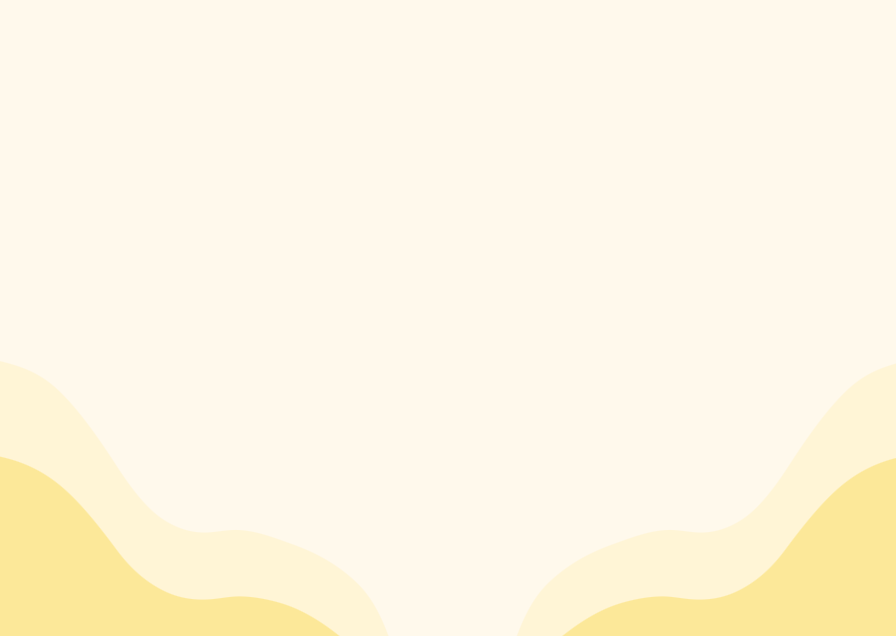
Give the GLSL for this background, as a Shadertoy shader.

```glsl
const vec2 DESIGN_SIZE = vec2(768.0, 546.0);
const vec3 CREAM = vec3(1.00, 0.975, 0.925);
const vec3 PALE_YELLOW = vec3(1.00, 0.96, 0.84);
const vec3 WARM_YELLOW = vec3(0.99, 0.91, 0.60);
const int KNOTS = 9;

// Cubic between two knots, each holding position, height and slope
float hermite(vec3 a, vec3 b, float x) {
    float span = b.x - a.x;
    float t = (x - a.x) / span;
    float s = 1.0 - t;
    return s * s * ((1.0 + 2.0 * t) * a.y + t * span * a.z)
         + t * t * ((3.0 - 2.0 * t) * b.y - s * span * b.z);
}

// Height of a smooth hill, continued as a straight line past its last knot
float hillHeight(vec3 knots[KNOTS], float x) {
    vec3 last = knots[KNOTS - 1];
    float height = last.y + last.z * (x - last.x);
    for (int i = KNOTS - 2; i >= 0; i--) {
        if (x < knots[i + 1].x) height = hermite(knots[i], knots[i + 1], x);
    }
    return height;
}

// Distance from the nearer side, folded around a vertical axis
float foldSides(float x, float axis) {
    return axis - abs(x - axis);
}

// Antialiased coverage of the region where the field is positive
float coverage(float field) {
    return clamp(0.5 + field / max(fwidth(field), 1e-4), 0.0, 1.0);
}

float hillMask(vec3 knots[KNOTS], vec2 p, float axis) {
    return coverage(hillHeight(knots, foldSides(p.x, axis)) - p.y);
}

void mainImage(out vec4 fragColor, in vec2 fragCoord) {
    vec2 p = fragCoord / iResolution.xy * DESIGN_SIZE;

    // Hill outlines: position, height, slope
    vec3 backHill[KNOTS] = vec3[KNOTS](
        vec3(0, 236, -0.25), vec3(50, 211, -0.95), vec3(100, 146, -1.55),
        vec3(140, 100, -0.65), vec3(180, 89, 0.08), vec3(200, 91, 0.03),
        vec3(250, 79, -0.36), vec3(300, 51, -0.85), vec3(333, 0, -2.7));
    vec3 frontHill[KNOTS] = vec3[KNOTS](
        vec3(0, 154, -0.22), vec3(50, 130.5, -0.8), vec3(100, 74, -1.35),
        vec3(140, 39, -0.5), vec3(180, 31.5, 0.07), vec3(205, 34, 0),
        vec3(230, 31, -0.22), vec3(250, 25, -0.4), vec3(291, 0, -0.8));

    // Layers from back to front
    vec3 color = CREAM;
    color = mix(color, PALE_YELLOW, hillMask(backHill, p, 388.0));
    color = mix(color, WARM_YELLOW, hillMask(frontHill, p, 386.5));
    fragColor = vec4(color, 1.0);
}
```
